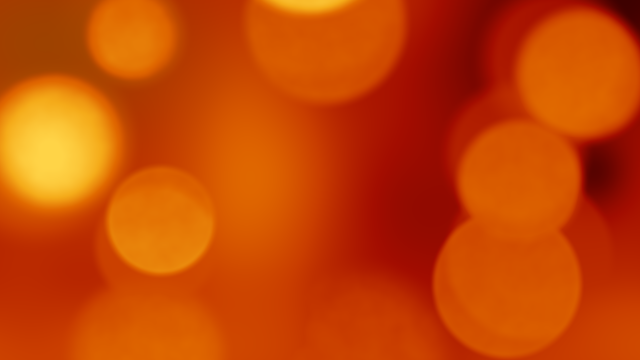
Write a WebGL 2 fragment shader that draws this background.

```glsl
#version 300 es
precision highp float;
// Warm out-of-focus lights: soft amber discs and ghosts over a red to orange glow.

uniform vec2 u_resolution;
out vec4 fragColor;

// Colour ramp, from cold (0) to hot (6)
const int RAMP_STEPS = 7;
const vec3 RAMP[RAMP_STEPS] = vec3[](
  vec3(0.22, 0.00, 0.00), vec3(0.43, 0.02, 0.00), vec3(0.64, 0.05, 0.00),
  vec3(0.79, 0.24, 0.00), vec3(0.88, 0.41, 0.00), vec3(0.96, 0.67, 0.10),
  vec3(1.00, 0.83, 0.28));
const vec3 OLIVE = vec3(0.61, 0.27, 0.00);

// Ring of lights: reach on the ring, radius, heat, edge softness
const int LIGHT_COUNT = 9;
const vec4 LIGHTS[LIGHT_COUNT] = vec4[](
  vec4(1.20, 0.178, 4.0, 0.032), vec4(0.77, 0.170, 3.8, 0.022),
  vec4(0.94, 0.205, 3.6, 0.012), vec4(1.06, 0.230, 3.1, 0.070),
  vec4(1.29, 0.200, 3.9, 0.045), vec4(0.76, 0.150, 4.3, 0.013),
  vec4(1.17, 0.175, 4.9, 0.060), vec4(1.20, 0.125, 4.3, 0.040),
  vec4(0.93, 0.220, 3.6, 0.025));
const vec2 RING_CENTRE = vec2(0.93, 0.50);
const vec2 RING_AXES = vec2(0.67, 0.47);
const float RING_START = 0.52;
const float RING_STEP = 0.655;
const float RING_SWAY = 0.12;

const float DISC_OPACITY = 0.84;
const float RIM_HEAT = 0.12;
const float SHADE_HEAT = 0.30;    // discs warm up towards their lower edge
const float OVERLAP_HEAT = 0.32;  // extra heat where disc and ghost meet
const float GHOST_SHIFT = 0.48;   // in disc radii
const float GHOST_SCALE = 1.12;
const float GHOST_COOLING = 0.95;
const float GHOST_OPACITY = 0.62;
const float HAZE_HEAT = 0.30;
const float DUST_HEAT = 0.18;

vec2 hashGradient(vec2 cell) {
  vec3 q = fract(cell.xyx * vec3(0.1031, 0.1030, 0.0973));
  q += dot(q, q.yzx + 33.33);
  return fract((q.xx + q.yz) * q.zy) * 2.0 - 1.0;
}

float gradientNoise(vec2 p) {
  vec2 i = floor(p), f = fract(p);
  vec2 u = f * f * f * (f * (f * 6.0 - 15.0) + 10.0);
  vec2 e = vec2(1.0, 0.0);
  float low = mix(dot(hashGradient(i), f),
                  dot(hashGradient(i + e), f - e), u.x);
  float high = mix(dot(hashGradient(i + e.yx), f - e.yx),
                   dot(hashGradient(i + 1.0), f - 1.0), u.x);
  return mix(low, high, u.y);
}

float glow(vec2 p, vec2 centre, vec2 size) {
  vec2 d = (p - centre) / size;
  return exp(-dot(d, d));
}

float discMask(float dist, float radius, float softness) {
  return 1.0 - smoothstep(radius - softness, radius + softness, dist);
}

vec3 heatColour(float heat) {
  vec3 colour = RAMP[0];
  for (int i = 1; i < RAMP_STEPS; i++)
    colour = mix(colour, RAMP[i], clamp(heat - float(i - 1), 0.0, 1.0));
  return colour;
}

// Blurred backdrop: warm left and centre, dark upper right
float backdropHeat(vec2 p) {
  float heat = mix(2.55, 1.95, smoothstep(0.6, 1.05, p.x));
  heat += 1.55 * glow(p, vec2(0.72, 0.50), vec2(0.22, 0.34));
  heat += 0.70 * glow(p, vec2(1.78, 0.08), vec2(0.38, 0.36));
  heat += 0.50 * glow(p, vec2(1.10, 0.98), vec2(0.20, 0.22));
  heat += 0.55 * (1.0 - smoothstep(0.0, 0.26, p.y));
  heat -= 0.20 * glow(p, vec2(1.13, 0.36), vec2(0.16, 0.22));
  heat -= 0.80 * glow(p, vec2(1.36, 0.80), vec2(0.18, 0.20));
  heat -= 1.80 * glow(p, vec2(1.72, 1.00), vec2(0.32, 0.24));
  heat -= 1.50 * glow(p, vec2(1.65, 0.52), vec2(0.09, 0.10));
  return heat + HAZE_HEAT * gradientNoise(p * 3.5);
}

// Paint one light and its cooler, shifted ghost over the current heat
float addLight(float heat, vec2 p, int index, float dust) {
  float n = float(index);
  vec4 light = LIGHTS[index];
  float bearing = RING_START - RING_STEP * n + RING_SWAY * sin(1.1 * n + 0.2);
  float ghostAngle = 2.62 - 0.873 * n;
  vec2 d = p - RING_CENTRE - RING_AXES * light.x * vec2(cos(bearing), sin(bearing));
  vec2 shift = GHOST_SHIFT * light.y * vec2(cos(ghostAngle), sin(ghostAngle));

  float ghost = discMask(length(d - shift), light.y * GHOST_SCALE, light.w * 1.4);
  heat = mix(heat, max(heat, light.z - GHOST_COOLING), ghost * GHOST_OPACITY);

  float dist = length(d);
  float target = light.z + RIM_HEAT * smoothstep(light.y * 0.85, light.y, dist);
  target += OVERLAP_HEAT * (ghost - 0.7) - SHADE_HEAT * d.y / light.y + dust;
  return mix(heat, max(heat, target), discMask(dist, light.y, light.w) * DISC_OPACITY);
}

void main() {
  vec2 p = gl_FragCoord.xy / u_resolution.y;
  float dust = DUST_HEAT * (gradientNoise(p * 14.0) + 0.5 * gradientNoise(p * 33.0));

  float heat = backdropHeat(p);
  for (int i = 0; i < LIGHT_COUNT; i++) heat = addLight(heat, p, i, dust);

  // Two hot flares: the core at the left and the light cut by the top edge
  heat += 1.3 * glow(p, vec2(0.14, 0.58), vec2(0.13, 0.14));
  float topFlare = length((p - vec2(0.86, 1.07)) / vec2(0.17, 0.11));
  heat += 2.0 * (1.0 - smoothstep(0.70, 1.20, topFlare));

  float olive = 0.90 * glow(p, vec2(0.13, 0.88), vec2(0.40, 0.28));
  olive *= 1.0 - smoothstep(3.1, 3.9, heat);
  fragColor = vec4(mix(heatColour(heat), OLIVE, olive), 1.0);
}
```
